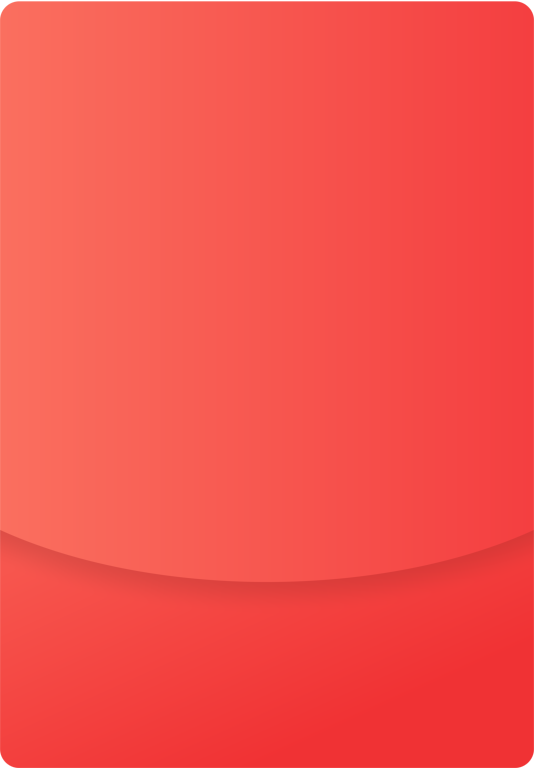
Give the GLSL for this background, as a WebGL 2 fragment shader.

```glsl
#version 300 es
precision highp float;
// Rounded coral card: a curved upper panel casts a soft shadow on a red base.

#define CORNER_RADIUS 0.036
#define TOP_INSET 0.0025
#define PANEL_CENTER vec2(0.5, 0.7303)
#define PANEL_RADII vec2(0.749, 0.382)
#define SHADOW_SIZE 0.062
#define SHADOW_STRENGTH 0.11
#define PANEL_LEFT vec3(0.982, 0.436, 0.373)
#define PANEL_RIGHT vec3(0.957, 0.245, 0.251)
#define BASE_LIGHT vec3(0.969, 0.338, 0.306)
#define BASE_DEEP vec3(0.943, 0.196, 0.204)

uniform vec2 u_resolution;
out vec4 fragColor;

float roundedBox(vec2 p, vec2 halfSize, float radius) {
  vec2 q = abs(p) - halfSize + radius;
  return length(max(q, 0.0)) + min(max(q.x, q.y), 0.0) - radius;
}

// First-order distance to an ellipse, accurate near its outline
float ellipse(vec2 p, vec2 radii) {
  float k = length(p / radii);
  float slope = length(p / (radii * radii));
  return k * (k - 1.0) / max(slope, 1e-4);
}

// Lower arc of the ellipse, extended upward without a limit
float panelDistance(vec2 p) {
  vec2 q = p - PANEL_CENTER;
  return ellipse(vec2(q.x, min(q.y, 0.0)), PANEL_RADII);
}

float coverage(float d, float pixel) {
  return 1.0 - smoothstep(-0.75 * pixel, 0.75 * pixel, d);
}

void main() {
  // The canvas width is one unit
  vec2 p = gl_FragCoord.xy / u_resolution.x;
  float height = u_resolution.y / u_resolution.x;
  float pixel = 1.0 / u_resolution.x;

  // Diagonal gradient of the base
  float diagonal = dot(vec2(p.x, height - p.y), vec2(0.41, 0.91));
  vec3 color = mix(BASE_LIGHT, BASE_DEEP, clamp((diagonal - 0.974) / 0.524, 0.0, 1.0));

  // Shadow below the panel
  float d = panelDistance(p);
  float fade = 1.0 - smoothstep(-0.012, SHADOW_SIZE, d);
  color *= 1.0 - SHADOW_STRENGTH * fade;

  // Panel with a horizontal gradient
  vec3 panel = mix(PANEL_LEFT, PANEL_RIGHT, p.x);
  color = mix(color, panel, coverage(d, pixel));

  // Card outline on white
  vec2 halfSize = 0.5 * vec2(1.0, height - TOP_INSET);
  float card = roundedBox(p - halfSize, halfSize, CORNER_RADIUS);
  color = mix(vec3(1.0), color, coverage(card, pixel));

  fragColor = vec4(color, 1.0);
}
```
